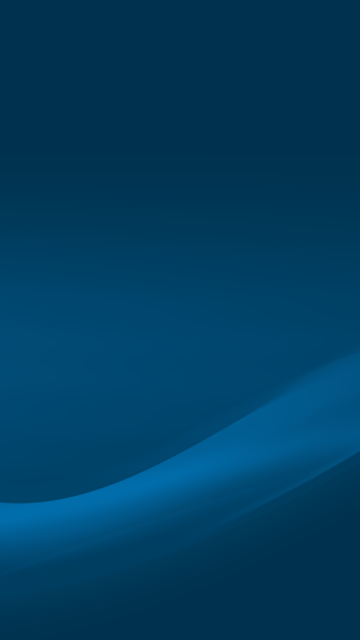
Reproduce this background procedurally as a WebGL 1 fragment shader.

```glsl
precision highp float;
// A deep blue backdrop with a soft horizontal haze and a glowing ribbon sweeping
// up to the right. Polynomial curves bound the ribbon; one light value, summed
// from haze, body, ridge and thin strands, is mapped onto a two-colour ramp.

uniform vec2 u_resolution;

const vec3 DEEP_BLUE = vec3(0.0, 0.197, 0.308);
const vec3 BRIGHT_BLUE = vec3(0.005, 0.425, 0.665);
const float HAZE_LIGHT = 0.44;
const float RIDGE_LIGHT = 0.22;
const float RIDGE_WIDTH = 0.026;
const float FRINGE_LIGHT = 0.22;
const float FRINGE_DEPTH = 0.036;
const float STRAND_LIGHT = 0.045;
const int STRANDS = 4;

float upperCurve(float x) {
  return 0.215 + x * (-0.056 + x * (0.551 - 0.263 * x));
}

float lowerCurve(float x) {
  return 0.08 + x * (0.09 + 0.126 * x);
}

float glow(float d, float width) {
  float q = d / width;
  return exp(-q * q);
}

// Haze rises below the middle, is strongest at the left and dims near the ribbon.
float hazeLight(vec2 p) {
  float rise = 1.0 - smoothstep(0.44, 0.78, p.y);
  float dim = mix(0.6, 1.0, smoothstep(0.2, 0.44, p.y));
  float bands = 0.008 * sin(p.y * 95.0 + 1.5 * sin(p.x * 3.0));
  return rise * (HAZE_LIGHT * dim * mix(1.0, 0.68, p.x) + bands);
}

// Ribbon interior: t runs from 0 at the lower curve to 1 at the upper one.
float bodyLight(vec2 p, float t) {
  float low = mix(0.16, 0.38, p.x * p.x);
  float high = mix(0.8, 0.6, p.x * p.x * p.x);
  float light = mix(low, high, smoothstep(0.0, 0.85, t));
  light += RIDGE_LIGHT * glow(p.y - 0.19 - 0.133 * p.x, RIDGE_WIDTH);
  light += 0.012 * sin(t * 24.0 + 4.0 * p.x) * (1.0 - 0.5 * t);
  float crease = p.y - mix(0.102, 0.285, p.x) - 0.02 * p.x * (1.0 - p.x);
  return light + 0.06 * glow(crease, 0.004) * (1.0 - 0.6 * p.x);
}

void main() {
  vec2 p = gl_FragCoord.xy / u_resolution;
  float pixel = 1.0 / u_resolution.y;
  float upper = upperCurve(p.x);
  float lower = lowerCurve(p.x);
  float above = p.y - upper;
  float below = lower - p.y;
  float t = clamp(-above / (upper - lower), 0.0, 1.0);
  t = 1.0 - t;

  // Fine translucent sheets fan out above the upper curve.
  float outside = hazeLight(p);
  float spread = 0.028 * (1.0 - p.x * p.x * p.x * p.x);
  for (int i = 1; i <= STRANDS; i++) {
    float k = float(i) / float(STRANDS);
    float d = above - spread * k;
    float sheet = 1.0 - smoothstep(-pixel, pixel + 0.004, d);
    outside += STRAND_LIGHT * sheet * exp(min(d, 0.0) / 0.012)
             * smoothstep(-0.3, 0.6, p.x);
  }

  // The upper edge is crisp at the left and melts away at the right.
  float upperSoft = pixel + 0.024 * smoothstep(0.65, 1.0, p.x);
  float inUpper = 1.0 - smoothstep(-upperSoft, upperSoft, above);
  float light = mix(outside, bodyLight(p, t), inUpper);

  // Faint strands trail into the dark beneath the ribbon.
  float depth = max(below, 0.0);
  float fringe = FRINGE_LIGHT * exp(-depth / FRINGE_DEPTH);
  fringe *= 1.0 - smoothstep(0.04, 0.11, depth);
  for (int i = 1; i <= STRANDS; i++) {
    float k = float(i);
    float offset = k * (0.009 + 0.006 * p.x);
    fringe += STRAND_LIGHT / k * glow(below - offset, 0.004 + 0.001 * k);
  }

  // The lower edge is soft at the left and sharpens to a bright rim.
  float rimPart = smoothstep(0.4, 0.8, p.x);
  float lowerSoft = pixel + mix(0.022, 0.0015, rimPart);
  float inLower = 1.0 - smoothstep(-lowerSoft, lowerSoft, below);
  light = mix(fringe, light, inLower);
  light += 0.25 * rimPart * inLower * exp(-max(-below, 0.0) / 0.006);

  gl_FragColor = vec4(mix(DEEP_BLUE, BRIGHT_BLUE, clamp(light, 0.0, 1.1)), 1.0);
}
```
